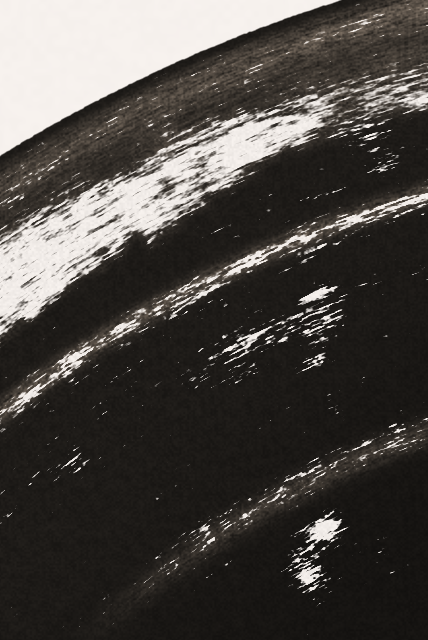
This texture is drawn by a Shadertoy shader. Its source:

```glsl
// Dry-brush ink sweeps on pale paper: concentric arcs share one far centre.
// The canvas is unrolled into (along, depth) arc space; stretched noise is cut
// by an exposure map, so paper shows through the ink as dashes and scratches.

const vec2  ARC_CENTRE = vec2(1.216, -1.202);
const float ARC_RADIUS = 2.305;
const vec3  PAPER = vec3(0.965, 0.945, 0.93);
const vec3  INK   = vec3(0.108, 0.098, 0.087);
const vec3  WASH  = vec3(0.58, 0.52, 0.46);
const vec2  BRISTLE_COARSE = vec2(16.0, 125.0);  // cells per unit: along, across
const vec2  BRISTLE_MID    = vec2(42.0, 350.0);
const vec2  BRISTLE_FINE   = vec2(150.0, 430.0);
const float SHARP_SCRATCH = 0.085;
const float SOFT_SCRATCH  = 0.19;
const float RIDGE_DEPTH = 0.328;
const float LOWER_RIDGE_DEPTH = 0.683;

// Worn spots: centre on the canvas, then extent along and across the stroke
const int SPOT_COUNT = 11;
const vec4 SPOTS[SPOT_COUNT] = vec4[](
    vec4(0.497, 0.541, 0.040, 0.009), vec4(0.500, 0.490, 0.055, 0.028),
    vec4(0.495, 0.438, 0.038, 0.018), vec4(0.527, 0.362, 0.018, 0.022),
    vec4(0.370, 0.447, 0.095, 0.040), vec4(0.120, 0.275, 0.040, 0.028),
    vec4(0.505, 0.171, 0.046, 0.024), vec4(0.486, 0.100, 0.052, 0.036),
    vec4(0.590, 0.140, 0.050, 0.030), vec4(0.580, 0.780, 0.048, 0.034),
    vec4(0.372, 0.785, 0.070, 0.035));
const float SPOT_WEAR[SPOT_COUNT] = float[](
    0.58, 0.33, 0.36, 0.25, 0.23, 0.22, 0.66, 0.48, 0.21, 0.34, 0.20);

float hash(vec2 cell) {
    return fract(sin(dot(cell, vec2(127.1, 311.7))) * 43758.5453);
}

float noise(vec2 p) {
    vec2 cell = floor(p), f = fract(p);
    f = f * f * (3.0 - 2.0 * f);
    return mix(mix(hash(cell), hash(cell + vec2(1, 0)), f.x),
               mix(hash(cell + vec2(0, 1)), hash(cell + vec2(1, 1)), f.x), f.y);
}

float bell(float x, float centre, float width) {
    float u = (x - centre) / width;
    return exp(-u * u);
}

// Canvas point to (distance along the stroke, depth below the outer edge)
vec2 toArc(vec2 p) {
    vec2 r = p - ARC_CENTRE;
    return vec2(atan(r.x, r.y) * ARC_RADIUS, ARC_RADIUS - length(r));
}

// Wide worn band with soft ragged borders
float wornBand(vec2 p, float depth, float blotch) {
    float t = p.x * 1.5;
    float top = mix(0.092, 0.126, t) + 0.05 * (blotch - 0.5);
    float bottom = mix(0.255, 0.208, sqrt(t)) + 0.06 * (blotch - 0.5);
    return smoothstep(top - 0.025, top + 0.040, depth)
         * (1.0 - smoothstep(bottom - 0.035, bottom + 0.012, depth));
}

// How much paper the bristles leave bare
float exposure(vec2 p, vec2 arc, float worn, float blotch) {
    float d = arc.y;
    float lowerFade = smoothstep(0.10, 0.34, p.x);
    float e = 0.10 + worn * (mix(0.53, 0.42, p.x * 1.5) + 0.55 * (blotch - 0.45));
    e += 0.17 * bell(d, 0.050, 0.035);
    e += 0.13 * bell(d, 0.274, 0.014) * smoothstep(0.2, 0.5, p.x);
    e += 0.29 * bell(d, RIDGE_DEPTH, 0.014);
    e += 0.16 * bell(d, RIDGE_DEPTH + 0.016, 0.030);
    e += 0.16 * bell(d, 0.436, 0.024) * (0.6 + 0.6 * blotch);
    e += 0.27 * bell(d, LOWER_RIDGE_DEPTH, 0.022) * lowerFade;
    e += 0.17 * bell(d, LOWER_RIDGE_DEPTH - 0.024, 0.009) * lowerFade;
    for (int i = 0; i < SPOT_COUNT; i++) {
        vec2 u = (arc - toArc(SPOTS[i].xy)) / SPOTS[i].zw;
        e += SPOT_WEAR[i] * exp(-dot(u, u)) * (0.75 + 0.5 * blotch);
    }
    return e;
}

// Thin translucent ink, brown where it pools lightly
float washAmount(vec2 p, float d, float worn) {
    float t = p.x * 1.5;
    float outer = bell(d, 0.046, 0.030) * mix(0.42, 0.62, t);
    outer += 0.24 * bell(d, 0.100, 0.035) * mix(0.4, 1.0, t);
    float ridge = 0.66 * bell(d, RIDGE_DEPTH + 0.001, 0.015);
    float lower = 0.36 * bell(d, LOWER_RIDGE_DEPTH, 0.020) * smoothstep(0.08, 0.4, p.x);
    return (outer + 0.42 * worn + ridge + lower) * smoothstep(0.004, 0.020, d);
}

void mainImage(out vec4 fragColor, in vec2 fragCoord) {
    vec2 p = fragCoord / iResolution.y;
    float pixel = 1.0 / iResolution.y;
    vec2 arc = toArc(p);

    // Bristle streaks, broad blotches and paper grain
    float coarse = noise(arc * BRISTLE_COARSE);
    float mid = noise(arc * BRISTLE_MID + 37.0);
    float fine = noise(arc * BRISTLE_FINE + 71.0);
    float bristle = 0.24 * coarse + 0.48 * mid + 0.28 * fine;
    float blotch = 0.65 * noise(p * vec2(15.0, 11.0) + 4.0) + 0.35 * noise(p * 38.0);
    float grain = noise(p * 330.0) - 0.5;
    float tooth = noise(p * 90.0) - 0.5;
    float worn = wornBand(p, arc.y, blotch);

    // Ink body with a faint sheen, then wash
    vec3 ink = INK * (1.0 + 0.30 * grain + 0.14 * tooth);
    ink *= mix(1.06, 0.78, smoothstep(0.2, 0.9, p.x + 0.35 - p.y));
    float wash = washAmount(p, arc.y, worn) * (0.15 + 1.5 * bristle + 0.6 * grain);
    vec3 color = mix(ink, WASH, clamp(wash, 0.0, 1.0));

    // Bare paper: crisp dashes in solid ink, feathered in the worn band
    float cut = 1.0 - exposure(p, arc, worn, blotch);
    float soft = mix(SHARP_SCRATCH, SOFT_SCRATCH, worn);
    float bare = smoothstep(cut - soft, cut + soft, bristle + 0.08 * grain);
    bare *= smoothstep(0.003, 0.014, arc.y);
    color = mix(color, PAPER * (0.98 + 0.06 * grain), bare);

    // Clean paper outside the barely rough outer edge
    float edge = arc.y + 0.0012 * (noise(arc * vec2(220.0, 60.0)) - 0.5);
    vec3 paper = PAPER * (1.0 + 0.012 * tooth);
    color = mix(paper, color, smoothstep(-pixel, pixel, edge));
    fragColor = vec4(color, 1.0);
}
```
